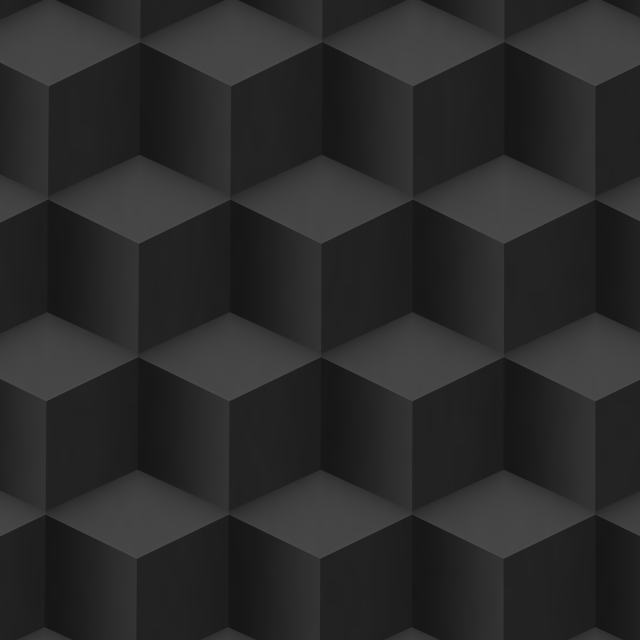
A WebGL 1 fragment shader for this pattern:

```glsl
precision highp float;

uniform vec2 u_resolution;

// Layout, in canvas units measured down from the top edge
const float PERIOD = 0.2843;      // cube width at the top
const float WIDENING = 0.0026;    // growth of the width going down
const float ANCHOR_X = 0.9303;    // column that stays upright
const float ROW_PITCH = 0.2461;
const float FIRST_CORNER = 0.1348;
const float CREST = 0.1393;       // top face height at its middle
const float BACK_DROP = 0.0651;   // fall of the back edges
const float FRONT_RISE = 0.0690;  // rise of the front edges

// Tones
const float TOP_LIT = 0.276;
const float TOP_SHADE_LEFT = 0.165;
const float TOP_SHADE_RIGHT = 0.205;
const float LEFT_DEEP = 0.090;
const float LEFT_LIT = 0.208;
const float RIGHT_DEEP = 0.116;
const float RIGHT_LIT = 0.134;
const float BEVEL_GLOW = 0.022;
const float BEVEL_WIDTH = 0.0018;
const float CUBE_VARIATION = 0.005;
const float MOTTLE = 0.006;
const vec2 MOTTLE_SCALE = vec2(70.0, 28.0);

float hash(vec2 p) {
  vec3 q = fract(vec3(p.xyx) * 0.1031);
  q += dot(q, q.yzx + 33.33);
  return fract((q.x + q.y) * q.z);
}

float valueNoise(vec2 p) {
  vec2 cell = floor(p);
  vec2 f = fract(p);
  f = f * f * (3.0 - 2.0 * f);
  float low = mix(hash(cell), hash(cell + vec2(1.0, 0.0)), f.x);
  float high = mix(hash(cell + vec2(0.0, 1.0)), hash(cell + 1.0), f.x);
  return mix(low, high, f.y);
}

float edge(float d, float pixel) {
  return smoothstep(-0.75 * pixel, 0.75 * pixel, d);
}

// Top face: soft shadow cast from the walls behind, glow on the front bevel
float topTone(float side, float fromBack, float fromFront) {
  float rightness = 0.5 + 0.5 * side;
  float shade = mix(TOP_SHADE_LEFT, TOP_SHADE_RIGHT, rightness);
  float reach = mix(0.030, 0.020, rightness);
  float tone = mix(shade, TOP_LIT, 1.0 - exp(-max(fromBack, 0.0) / reach));
  return tone + BEVEL_GLOW * exp(-max(fromFront, 0.0) / BEVEL_WIDTH);
}

// Upright faces: darkest in the inner corner, lightest at the front edge
float wallTone(float side, float halfWidth, float pixel) {
  float a = abs(side);
  float left = mix(LEFT_LIT, LEFT_DEEP, smoothstep(-0.15, 0.95, a));
  float right = mix(RIGHT_LIT, RIGHT_DEEP, smoothstep(0.4, 1.0, a));
  float tone = mix(left, right, edge(side * halfWidth, pixel));
  float corner = smoothstep(1.0 - pixel / halfWidth, 1.0, a);
  return mix(tone, 0.5 * (LEFT_DEEP + RIGHT_DEEP), corner);
}

// x: tone of the cube in the given row, y: distance below its back edge
vec2 cube(vec2 p, float row, float pixel) {
  float period = PERIOD + WIDENING * p.y;
  float column = (p.x - ANCHOR_X) / period + 0.5 * mod(row, 2.0) + 0.5;
  float side = 2.0 * fract(column) - 1.0;
  float a = abs(side);
  float v = p.y - FIRST_CORNER - row * ROW_PITCH;
  float fromBack = v + CREST - BACK_DROP * a;
  float belowFront = v + FRONT_RISE * a;

  float top = topTone(side, fromBack, -belowFront);
  float wall = wallTone(side, 0.5 * period, pixel);
  float tone = mix(top, wall, edge(belowFront, pixel));
  tone += CUBE_VARIATION * (hash(vec2(floor(column), row) + 17.0) - 0.5);
  return vec2(tone, fromBack);
}

void main() {
  float size = min(u_resolution.x, u_resolution.y);
  float pixel = 1.0 / size;
  vec2 p = gl_FragCoord.xy / size;
  p.y = u_resolution.y / size - p.y;

  // Each row overlaps the one above it along a zigzag
  float row = floor((p.y - FIRST_CORNER + CREST) / ROW_PITCH);
  vec2 near = cube(p, row, pixel);
  vec2 above = cube(p, row - 1.0, pixel);
  float tone = mix(above.x, near.x, edge(near.y, pixel));

  // Faint matt surface mottling
  tone += MOTTLE * (valueNoise(p * MOTTLE_SCALE) - 0.5);
  gl_FragColor = vec4(vec3(tone), 1.0);
}
```
